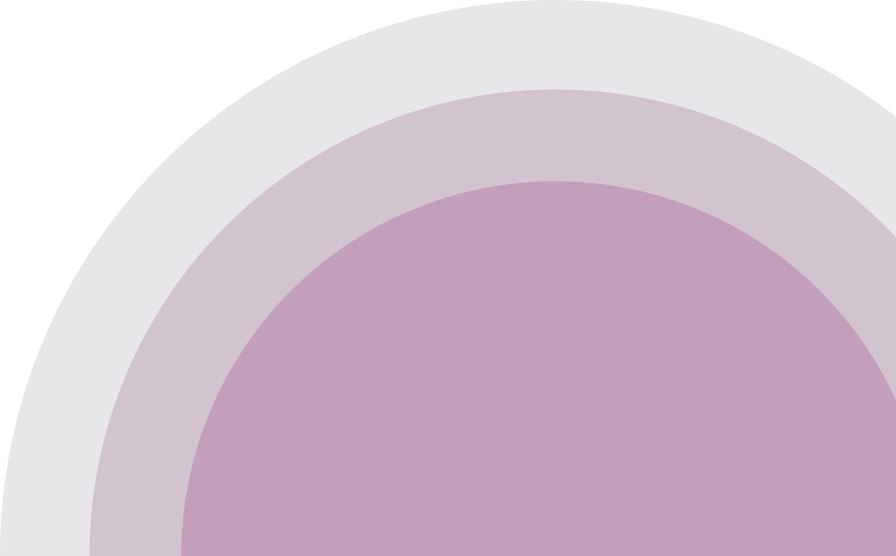
Write a Shadertoy shader that draws this background.

```glsl
// Three concentric discs rising from the lower edge over a white ground.
// Each disc is a circle distance function, blended over the last
// with an edge one pixel wide; lengths are in canvas heights.

const vec3 WHITE = vec3(1.0);
const vec3 PALE_GREY = vec3(0.906, 0.902, 0.910);
const vec3 DUSTY_MAUVE = vec3(0.820, 0.770, 0.808);
const vec3 ORCHID = vec3(0.765, 0.624, 0.733);

// Signed distance to a circle, negative inside
float circleDistance(vec2 point, vec2 center, float radius) {
    return length(point - center) - radius;
}

// Lays a colour over the base wherever the distance is negative
vec3 paint(vec3 base, vec3 color, float dist, float pixel) {
    return mix(base, color, clamp(0.5 - dist / pixel, 0.0, 1.0));
}

void mainImage(out vec4 fragColor, in vec2 fragCoord) {
    float pixel = 1.0 / iResolution.y;
    vec2 point = fragCoord * pixel;
    vec2 center = vec2(0.999, 0.001);

    // Discs from the widest to the narrowest
    vec3 color = WHITE;
    color = paint(color, PALE_GREY, circleDistance(point, center, 0.999), pixel);
    color = paint(color, DUSTY_MAUVE, circleDistance(point, center, 0.838), pixel);
    color = paint(color, ORCHID, circleDistance(point, center, 0.673), pixel);

    fragColor = vec4(color, 1.0);
}
```
